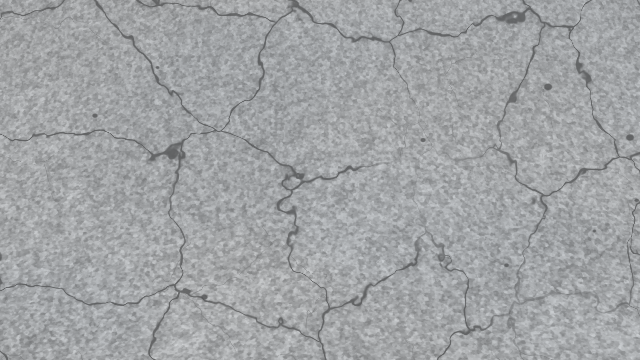
A Shadertoy shader for this texture:

```glsl
vec2 hash2(vec2 cell) {
    vec3 h = fract(cell.xyx * vec3(0.1031, 0.1030, 0.0973));
    h += dot(h, h.yzx + 33.33);
    return fract((h.xx + h.yz) * h.zy);
}

// Soft cellular noise: two blended random tones, each centred on zero
vec2 softCells(vec2 p, float sharpness) {
    vec2 base = floor(p), sum = vec2(0.0);
    float total = 0.0;
    for (int j = -1; j <= 1; j++)
    for (int i = -1; i <= 1; i++) {
        vec2 cell = base + vec2(i, j);
        vec2 offset = cell + hash2(cell) - p;
        float weight = exp(-sharpness * dot(offset, offset));
        sum += weight * (hash2(cell + 71.7) - 0.5);
        total += weight;
    }
    return sum / total;
}

// Distance to the nearest border between cells
float cellBorder(vec2 p, float jitter) {
    vec2 base = floor(p), nearCell = base, nearOffset = vec2(0.0);
    float nearest = 9.0;
    for (int j = -1; j <= 1; j++)
    for (int i = -1; i <= 1; i++) {
        vec2 cell = base + vec2(i, j);
        vec2 offset = cell + 0.5 + jitter * (hash2(cell) - 0.5) - p;
        float d = dot(offset, offset);
        if (d < nearest) { nearest = d; nearCell = cell; nearOffset = offset; }
    }
    float border = 9.0;
    for (int j = -2; j <= 2; j++)
    for (int i = -2; i <= 2; i++) {
        if (i == 0 && j == 0) continue;
        vec2 cell = nearCell + vec2(i, j);
        vec2 offset = cell + 0.5 + jitter * (hash2(cell) - 0.5) - p;
        border = min(border, dot(0.5 * (nearOffset + offset), normalize(offset - nearOffset)));
    }
    return border;
}

// Ragged displacement that makes the cracks wander
vec2 raggedWarp(vec2 p) {
    return 0.11 * softCells(p * 5.0, 5.0)
         + 0.045 * softCells(p * 17.0 + 9.0, 5.0)
         + 0.018 * softCells(p * 48.0 + 31.0, 5.0);
}

float line(float d, float halfWidth, float blur) {
    return 1.0 - smoothstep(halfWidth - blur, halfWidth + blur, d);
}

// Crack network, with smaller plates towards the right
float crackDistance(vec2 p, vec2 seed) {
    vec2 density = vec2(1.7 + 1.1 * p.x, 2.7);
    vec2 q = vec2(1.7 * p.x + 0.55 * p.x * p.x, 2.7 * p.y);
    return cellBorder(q + seed, 0.85) / (0.5 * (density.x + density.y));
}

// Stone chips, finer and flatter towards the far edge
float stoneGrain(vec2 p) {
    float scale = mix(88.0, 118.0, p.y);
    vec2 g = vec2((p.x - 0.9) * scale, p.y * 112.0 + 9.0 * p.y * p.y) + 200.0;
    float chips = softCells(g, 7.0).x;
    float grit = softCells(g * 1.7 + 40.0, 6.0).y;
    float clumps = softCells(g * 0.4 + 17.0, 5.0).x;
    return mix(1.12, 0.88, p.y) * (0.155 * chips + 0.105 * grit + 0.05 * clumps);
}

// Sparse dark pits
float pits(vec2 p, float aspect, float blur) {
    float mask = 0.0;
    for (int i = 0; i < 8; i++) {
        vec2 r = hash2(vec2(float(i) + 3.0, 57.0));
        vec2 centre = r * vec2(aspect, 1.0);
        float radius = mix(0.003, 0.009, hash2(r * 90.0).x);
        mask = max(mask, line(length((p - centre) * vec2(0.8, 1.0)), radius, blur));
    }
    return mask;
}

void mainImage(out vec4 fragColor, in vec2 fragCoord) {
    vec2 p = fragCoord / iResolution.y;
    float aspect = iResolution.x / iResolution.y;
    float blur = max(0.0022, 0.8 / iResolution.y);
    vec2 warped = p + raggedWarp(p + 4.0);

    // Weathered surface
    vec2 patches = softCells(p * vec2(2.5, 5.0) + 12.0, 4.0);
    float tone = 0.645 + 0.04 * patches.x - 0.018 * (p.y - 0.5) + stoneGrain(p);

    // Main cracks thin out to the left; hairlines survive only in patches
    float wear = softCells(p * 2.3 + 50.0, 5.0).x;
    float breakup = softCells(p * 38.0 + 80.0, 5.0).y;
    float strength = smoothstep(-0.32, 0.05, wear + 0.12 * (p.x - 0.6));
    float halfWidth = 0.0028 + 0.003 * breakup;
    float mainDistance = crackDistance(warped, vec2(14.3, 6.4));
    float crack = line(mainDistance, halfWidth, blur) * mix(0.25, 1.0, strength);
    float hairMask = smoothstep(0.02, 0.18, patches.y + 0.4 * breakup);
    float hair = line(crackDistance(warped * 1.25, vec2(37.6, 21.2)), 0.0016, blur) * hairMask;

    // Shaded crack edges, dark cores and pits
    tone -= 0.04 * line(mainDistance, 0.006, 0.005) * strength;
    tone = mix(tone, 0.36, 0.85 * crack);
    tone = mix(tone, 0.45, 0.5 * hair);
    tone = mix(tone, 0.33, 0.8 * pits(p, aspect, blur));

    vec3 coolGrey = vec3(0.986, 1.0, 1.012) + 0.012 * patches.y * vec3(1.0, 0.0, -1.0);
    fragColor = vec4(clamp(tone * coolGrey, 0.0, 1.0), 1.0);
}
```
